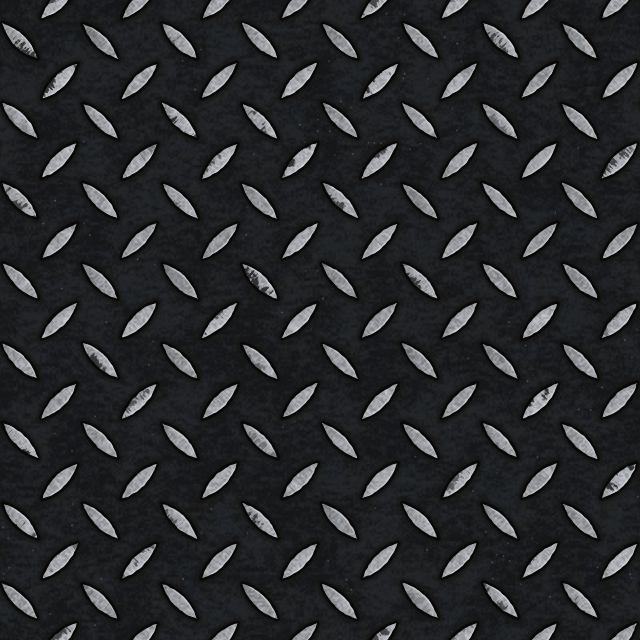
This texture is drawn by a WebGL 1 fragment shader. Its source:

```glsl
precision highp float;
// Black diamond tread plate with worn, bare-metal lugs in alternating diagonals.

uniform vec2 u_resolution;

#define REPEATS 8.0
#define LUG_HALF_LENGTH 0.305
#define LUG_HALF_WIDTH 0.078
#define OUTLINE_WIDTH 0.03
#define HALO_WIDTH 0.11
#define WEAR 0.75
#define SPECK_CHANCE 0.025
#define PLATE_DARK vec3(0.082, 0.085, 0.092)
#define PLATE_LIGHT vec3(0.138, 0.148, 0.160)
#define HALO_COLOR vec3(0.085, 0.080, 0.070)
#define METAL_DARK vec3(0.40, 0.41, 0.42)
#define METAL_LIGHT vec3(0.80, 0.81, 0.83)

float hash(vec2 p) {
  vec3 q = fract(p.xyx * vec3(0.1031, 0.1030, 0.0973));
  q += dot(q, q.yzx + 33.33);
  return fract((q.x + q.y) * q.z);
}

// Value noise that wraps after a whole number of lattice cells.
float noise(vec2 p, vec2 period) {
  vec2 i = floor(p), f = fract(p);
  f = f * f * (3.0 - 2.0 * f);
  vec2 a = mod(i, period), b = mod(i + 1.0, period);
  return mix(mix(hash(a), hash(vec2(b.x, a.y)), f.x),
             mix(hash(vec2(a.x, b.y)), hash(b), f.x), f.y);
}

float tiledNoise(vec2 uv, vec2 frequency) {
  return noise(uv * frequency, frequency);
}

// Signed distance to a pointed lens lying along x.
float lensDistance(vec2 p, float h, float w) {
  p = abs(p);
  float r = (h * h + w * w) / (2.0 * w), d = r - w;
  return (p.x - h) * d > p.y * h ? length(p - vec2(h, 0.0))
                                 : length(p + vec2(0.0, d)) - r;
}

// Painted steel: mottling, short ripples, grain and pale specks.
vec3 plateColor(vec2 uv) {
  float mottle = tiledNoise(uv, vec2(20.0));
  float ripple = tiledNoise(uv + 0.01 * mottle, vec2(80.0, 170.0));
  float grain = tiledNoise(uv, vec2(300.0));
  float tone = 0.30 * mottle + 0.35 * ripple + 0.35 * grain;
  vec3 color = mix(PLATE_DARK, PLATE_LIGHT, smoothstep(0.2, 0.8, tone));
  color += vec3(-0.008, 0.0, 0.010) * (tiledNoise(uv, vec2(40.0)) - 0.4);

  vec2 g = uv * 110.0, id = mod(floor(g), 110.0);
  vec2 center = 0.3 + 0.4 * vec2(hash(id + 7.0), hash(id + 31.0));
  float speck = 1.0 - smoothstep(0.04, 0.26, length(fract(g) - center));
  float cluster = smoothstep(0.3, 0.8, tiledNoise(uv, vec2(9.0)));
  float present = step(1.0 - SPECK_CHANCE * 2.0 * cluster, hash(id + 53.0));
  return color + 0.2 * speck * present * hash(id + 71.0);
}

// Bare metal: grain, cross hatching, dark worn patches and a lit right rim.
vec3 metalColor(vec2 uv, vec2 q, vec2 id, float slope, float d) {
  float seed = hash(id + 11.0);
  float grain = tiledNoise(uv, vec2(320.0));
  float hatch = noise(q * vec2(55.0, 12.0) + id * 17.0, vec2(512.0));
  float blotch = tiledNoise(uv, vec2(75.0));
  float tone = 0.45 * grain + 0.3 * hatch + 0.25 * blotch;
  tone = 0.53 + 0.9 * (tone - 0.5) + 0.28 * (seed - 0.5);
  tone += slope < 0.0 ? 0.5 * q.x - 0.04 : 0.05;
  vec3 color = mix(METAL_DARK, METAL_LIGHT, clamp(tone, -0.2, 1.05));

  float patchy = 0.5 * blotch + 0.3 * hatch + 0.2 * grain - 2.0 * q.y;
  float worn = smoothstep(0.55, 0.75, patchy) * smoothstep(0.5, 1.0, seed);
  color *= 1.0 - WEAR * worn;
  float rim = smoothstep(-0.03, -0.008, d) * smoothstep(0.01, 0.05, q.y);
  return mix(color, METAL_LIGHT * 1.06, 0.65 * rim);
}

// Adds one lug per cell; slope is +1 for rising and -1 for falling lugs.
void addLugs(inout vec3 color, vec2 uv, vec2 offset, float slope) {
  vec2 p = uv * REPEATS - offset;
  vec2 id = mod(floor(p + 0.5), REPEATS) + 20.0 * (slope + 1.0);
  vec2 local = fract(p + 0.5) - 0.5;
  local -= 0.016 * (vec2(hash(id), hash(id + 5.0)) - 0.5);
  vec2 q = vec2(local.x + slope * local.y, local.x - slope * local.y) * 0.70711;
  float width = LUG_HALF_WIDTH * mix(0.94, 1.06, hash(id + 3.0));
  float d = lensDistance(q, LUG_HALF_LENGTH, width);
  float aa = REPEATS / min(u_resolution.x, u_resolution.y);

  float halo = 1.0 - smoothstep(OUTLINE_WIDTH, HALO_WIDTH, d);
  color = mix(color, HALO_COLOR, 0.75 * halo);
  float outline = 1.0 - smoothstep(OUTLINE_WIDTH - aa, OUTLINE_WIDTH + 1.5 * aa, d);
  color = mix(color, vec3(0.022, 0.022, 0.023), 0.93 * outline);
  float edge = d + 0.012 * (tiledNoise(uv, vec2(150.0)) - 0.5);
  float face = 1.0 - smoothstep(-0.6 * aa, 0.6 * aa, edge);
  color = mix(color, metalColor(uv, q, id, slope, d), face);
}

void main() {
  vec2 uv = gl_FragCoord.xy / u_resolution;
  vec3 color = plateColor(uv);
  addLugs(color, uv, vec2(0.25, 0.49), -1.0);
  addLugs(color, uv, vec2(0.745, 0.99), 1.0);
  gl_FragColor = vec4(color, 1.0);
}
```
